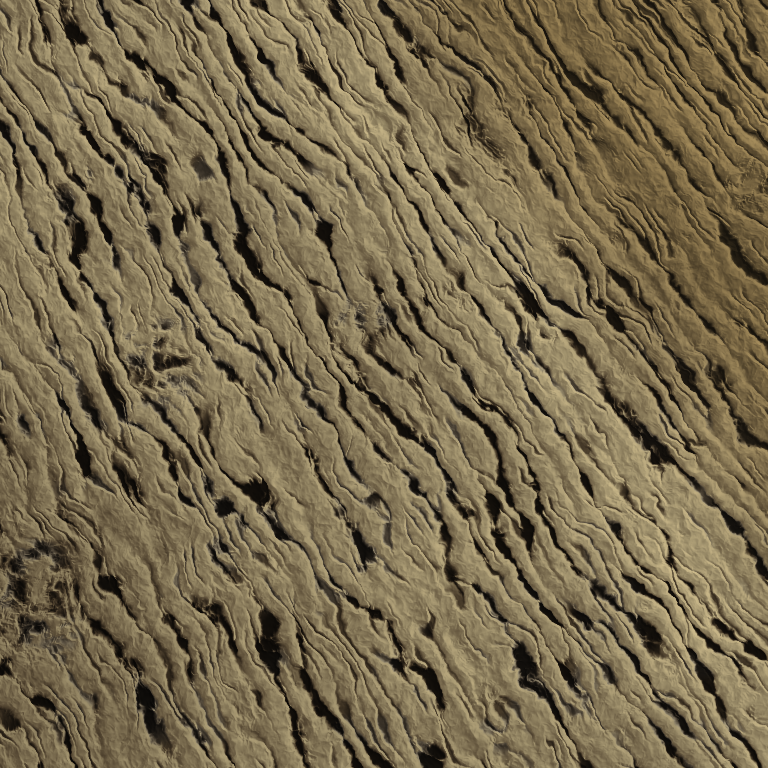
Give the GLSL for this texture, as a Shadertoy shader.

```glsl
// Furrowed tree bark with a few knots, lit at a low angle from the upper right.
// A curved flow coordinate is split into ragged ridges by fract; crusty noise
// adds relief, and the slope of that height field towards the light shades it.

// Knot centres (xy) and radii (z)
const vec3 KNOTS[4] = vec3[4](
    vec3(0.21, 0.53, 0.055), vec3(0.47, 0.57, 0.04),
    vec3(0.03, 0.23, 0.085), vec3(0.98, 0.76, 0.04));

float hash(vec2 p) {
    return fract(sin(dot(p, vec2(127.1, 311.7))) * 43758.5453);
}

float noise(vec2 p) {
    vec2 i = floor(p), f = fract(p);
    f = f * f * (3.0 - 2.0 * f);
    return mix(mix(hash(i), hash(i + vec2(1, 0)), f.x),
               mix(hash(i + vec2(0, 1)), hash(i + vec2(1, 1)), f.x), f.y);
}

float fbm(vec2 p) {
    float sum = 0.0, amp = 0.5;
    for (int i = 0; i < 4; i++) {
        sum += amp * noise(p);
        p = mat2(1.6, 1.2, -1.2, 1.6) * p + 17.3;
        amp *= 0.5;
    }
    return sum / 0.9375;
}

// Sharp-crested noise for the flaky crust, about 0.6 on average
float crust(vec2 p) {
    float sum = 0.0, amp = 0.5;
    for (int i = 0; i < 4; i++) {
        sum += amp * (1.0 - abs(2.0 * noise(p) - 1.0));
        p = mat2(1.6, 1.2, -1.2, 1.6) * p + 9.1;
        amp *= 0.55;
    }
    return sum;
}

// Returns height in x and hollowness (0 on ridges, 1 in furrows) in y
vec2 bark(vec2 p) {
    // Ragged displacement, from broad bends down to small chips
    vec2 q = p + 0.014 * (vec2(fbm(p * 18.0), fbm(p * 18.0 + 40.0)) - 0.5)
               + 0.010 * (vec2(fbm(p * 62.0), fbm(p * 62.0 + 70.0)) - 0.5);

    // Flow coordinates: steep on the left, flatter at the upper right
    float across = 0.95 * q.x - 0.1 * q.x * q.x + 0.4 * q.y
                 + 0.18 * q.x * q.y + 0.1 * q.y * q.y;
    float along = 0.56 * q.x - 0.83 * q.y;

    // Knots push the flow aside and break it into lumps
    float knotty = 0.0;
    float ragged = 0.3 + 1.3 * fbm(p * 22.0);
    for (int i = 0; i < 4; i++) {
        vec2 d = q - KNOTS[i].xy;
        float w = exp(-dot(d, d) / (KNOTS[i].z * KNOTS[i].z));
        across -= 0.6 * w * dot(d, vec2(0.84, 0.54));
        knotty += w * ragged;
    }
    float crag = crust(vec2(across * 34.0, along * 26.0));

    // Main furrows, each fading in and out along its length
    float lane = 17.0 * across + 5.0 * across * across
               + 1.7 * noise(vec2(across * 13.0, along * 5.5))
               + 0.6 * noise(vec2(across * 38.0, along * 17.0));
    float gap = 2.0 * abs(fract(lane) - 0.5);
    float depth = smoothstep(0.15, 0.6, noise(vec2(floor(lane) * 7.3, along * 10.0)));
    float furrow = depth * (1.0 - smoothstep(0.04, 0.5, gap + 0.9 * (crag - 0.55)));

    // Finer, shorter cracks between them
    float fine = 56.0 * across + 2.2 * noise(vec2(across * 30.0, along * 16.0));
    float fineGap = 2.0 * abs(fract(fine) - 0.5);
    float crack = smoothstep(0.4, 0.75, noise(vec2(floor(fine) * 5.7, along * 26.0)))
                * (1.0 - smoothstep(0.05, 0.6, fineGap + 0.9 * (crag - 0.55)));

    float hollow = min(furrow + 0.6 * crack, 1.0);
    float lumps = smoothstep(0.75, 0.25, crust(q * 38.0 + 5.0) * 0.9);
    hollow = mix(hollow, lumps, 0.85 * smoothstep(0.1, 0.7, knotty));
    float height = 0.25 * smoothstep(0.0, 1.0, gap) - 0.9 * hollow + 0.6 * crag;
    return vec2(height, hollow);
}

void mainImage(out vec4 fragColor, in vec2 fragCoord) {
    vec2 p = fragCoord / iResolution.y;

    // Relief shading
    vec2 here = bark(p);
    float slope = (here.x - bark(p + 0.002 * vec2(0.8, 0.6)).x) / 0.002;
    float lit = tanh(slope * 0.02);

    // Broad tone: pale diagonal band, brown upper right, dim lower left
    float side = dot(p, vec2(0.81, 0.59));
    float band = exp(-pow((side - 0.885) / 0.08, 2.0));
    float brown = smoothstep(0.9, 1.15, side);
    float dim = smoothstep(0.45, 0.0, length(p - vec2(0.08, 0.18)));
    float tone = 0.54 + 0.08 * band - 0.08 * brown - 0.09 * dim
               + 0.12 * (fbm(p * 7.0) - 0.5) + 0.08 * (noise(p * 190.0) - 0.5);

    // Shadowed furrows, shallower in the brown part
    float shadow = smoothstep(0.1, 0.95, here.y) * mix(1.0, 0.8, brown);
    float value = (tone + 0.14 * lit) * mix(1.0, 0.12, shadow);

    // Tan crests, umber hollows, grey film on some furrow walls
    vec3 tint = mix(vec3(1.0, 0.8, 0.55), vec3(1.0, 0.91, 0.68), smoothstep(0.1, 0.65, value));
    tint = mix(tint, vec3(1.0, 0.83, 0.51), 0.75 * brown);
    float film = smoothstep(0.1, 0.4, here.y) * smoothstep(0.5, 0.75, noise(p * 22.0));
    tint = mix(tint, vec3(0.95, 0.92, 0.86), 0.4 * film * (1.0 - brown));

    fragColor = vec4(clamp(value * tint, 0.0, 1.0), 1.0);
}
```
